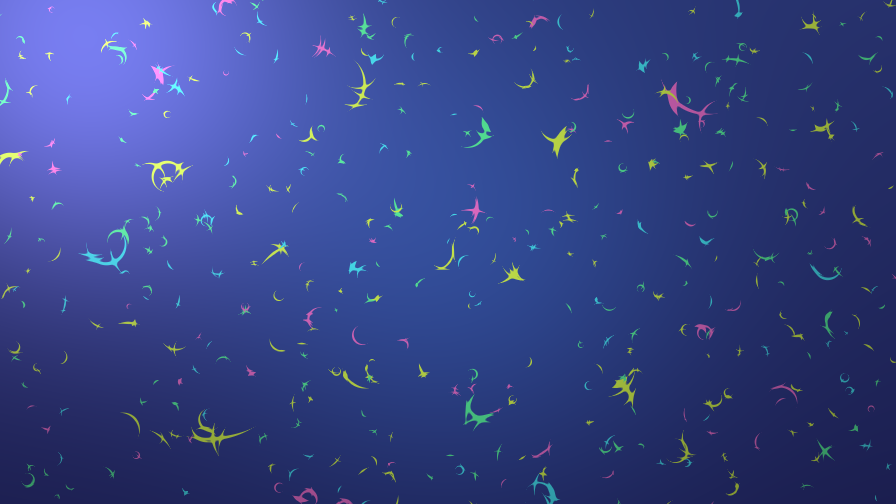
This background is drawn by a WebGL 1 fragment shader. Its source:

```glsl
precision highp float;

uniform vec2 u_resolution;

#define LAYERS 3
#define LARGEST_CELL 0.18
#define CELL_SHRINK 0.52
#define DENSITY 0.27
#define STROKE_WIDTH 0.020
#define FILLET 0.045
#define SPOT_POS vec2(0.15, 0.91)
#define SPOT_COLOR vec3(0.32, 0.30, 0.52)
#define GLOW_POS vec2(0.90, 0.50)
#define GLOW_COLOR vec3(0.06, 0.14, 0.22)

float hash(vec2 p) {
    return fract(sin(dot(p, vec2(127.1, 311.7))) * 43758.5453);
}

vec2 hash2(vec2 p) {
    return vec2(hash(p), hash(p + 41.3));
}

vec2 rotate(vec2 p, float angle) {
    float c = cos(angle), s = sin(angle);
    return vec2(c * p.x - s * p.y, s * p.x + c * p.y);
}

float smoothMin(float a, float b, float k) {
    float h = max(k - abs(a - b), 0.0) / k;
    return min(a, b) - 0.25 * k * h * h;
}

// Arc through the origin, thinning to a point at both ends
float taperedArc(vec2 p, float radius, float halfLength, float width) {
    p.x += radius;
    float along = abs(atan(p.y, p.x)) * radius / halfLength;
    return abs(length(p) - radius) - width * (1.0 - along * sqrt(along));
}

// One main stroke with up to three crossing spurs, joined by fillets
float shard(vec2 p, vec2 seed, float spurChance, float width) {
    vec2 r = hash2(seed + 3.7);
    p = rotate(p, 6.2832 * hash(seed + 9.1));
    float radius = mix(0.18, 1.5, r.x * r.x);
    float halfLength = mix(0.15, 0.46, r.y);
    float d = taperedArc(p, radius, halfLength, width);
    for (int i = 0; i < 3; i++) {
        vec2 spurSeed = seed + 17.3 * float(i + 1);
        if (hash(spurSeed) > spurChance) continue;
        vec2 s = hash2(spurSeed + 5.9);
        // Spurs sit on the main stroke
        float turn = (s.x - 0.5) * 1.7 * halfLength / radius;
        vec2 joint = radius * vec2(cos(turn) - 1.0, sin(turn));
        float shape = hash(spurSeed + 8.3);
        vec2 q = rotate(p - joint, turn + 1.5708 + (s.y - 0.5) * 1.4);
        float spurWidth = width * mix(0.7, 2.6, pow(shape, 6.0));
        float spurLength = mix(0.08, 0.22, hash(spurSeed + 2.2));
        float spur = taperedArc(q, mix(0.2, 0.8, s.y), spurLength, spurWidth);
        d = smoothMin(d, spur, FILLET);
    }
    return d;
}

vec3 confettiColor(float pick) {
    if (pick < 0.33) return vec3(0.72, 0.83, 0.27);
    if (pick < 0.60) return vec3(0.30, 0.82, 0.54);
    if (pick < 0.80) return vec3(0.24, 0.78, 0.84);
    return vec3(0.80, 0.38, 0.70);
}

void main() {
    vec2 p = gl_FragCoord.xy / u_resolution.y;
    float pixel = 1.0 / u_resolution.y;

    // Dark backdrop with a corner spotlight and a soft central glow
    vec2 toSpot = p - SPOT_POS;
    vec2 toGlow = p - GLOW_POS;
    float spot = exp(-4.4 * dot(toSpot, toSpot));
    float glow = exp(-3.8 * dot(toGlow, toGlow));
    vec3 color = mix(vec3(0.105, 0.115, 0.305), vec3(0.15, 0.19, 0.42), p.y);
    color += SPOT_COLOR * spot + GLOW_COLOR * glow;
    float light = 0.68 + 0.14 * p.y + 0.28 * glow + 0.40 * spot;

    // Scattered confetti, from large shards to small flecks
    float cell = LARGEST_CELL;
    for (int layer = 0; layer < LAYERS; layer++) {
        float level = float(layer);
        float width = STROKE_WIDTH * (1.0 + 0.45 * level);
        vec2 grid = p / cell + 7.3 * level;
        vec2 base = floor(grid);
        for (int y = -1; y <= 1; y++) {
            for (int x = -1; x <= 1; x++) {
                vec2 id = base + vec2(float(x), float(y));
                vec2 seed = id + 53.7 * level;
                if (hash(seed + 1.9) > DENSITY + 0.07 * level) continue;
                float size = mix(0.5, 1.0, hash(seed + 6.4));
                vec2 local = (grid - id - hash2(seed)) / size;
                if (dot(local, local) > 0.5) continue;
                float d = shard(local, seed, 0.85 - 0.24 * level, width);
                float cover = clamp(0.5 - d * size * cell / pixel, 0.0, 1.0);
                vec3 tint = confettiColor(hash(seed + 12.7)) * light;
                tint += vec3(0.15, 0.15, 0.20) * spot;
                color = mix(color, tint, cover);
            }
        }
        cell *= CELL_SHRINK;
    }

    gl_FragColor = vec4(color, 1.0);
}
```
